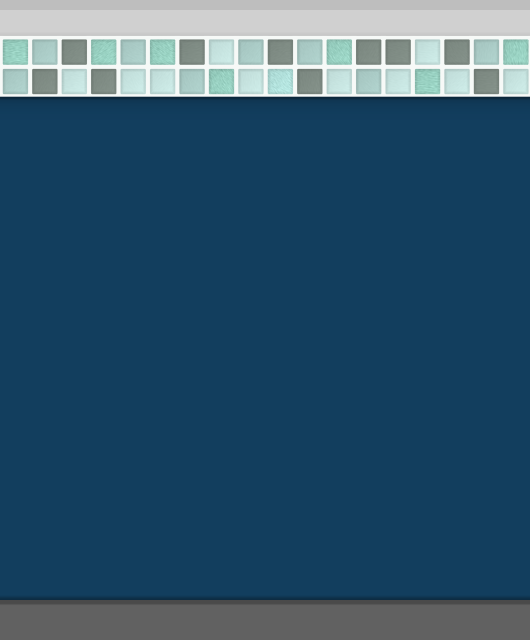
This background is drawn by a WebGL 2 fragment shader. Its source:

```glsl
#version 300 es
precision highp float;

uniform vec2 u_resolution;
out vec4 fragColor;

// Lengths are fractions of the canvas height, measured down from the top
#define LEDGE_Y 0.0156
#define BAND_TOP 0.0560
#define BAND_BOTTOM 0.1510
#define FLOOR_Y 0.9375
#define TILE_PITCH 0.0460
#define TILE_HALF 0.0198
#define TILE_ROUND 0.0020
#define FIRST_TILE vec2(0.0241, 0.0814)
#define GRAIN 0.10
#define WALL vec3(0.070, 0.243, 0.370)
#define GROUT vec3(0.965, 0.975, 0.970)

// Glass kind of every tile, two rows of a repeating pattern
const int COLUMNS = 18;
const int KINDS[36] = int[36](
    2, 1, 3, 2, 1, 2, 3, 0, 1, 3, 1, 2, 3, 3, 0, 3, 1, 2,
    1, 3, 0, 3, 0, 0, 1, 2, 0, 4, 3, 0, 1, 0, 2, 0, 3, 0);

// Pale, misty, green, slate and frosted glass
const vec3 GLASS[5] = vec3[5](
    vec3(0.78, 0.895, 0.88), vec3(0.67, 0.80, 0.78), vec3(0.60, 0.82, 0.76),
    vec3(0.50, 0.55, 0.52), vec3(0.70, 0.885, 0.865));

vec2 hashGradient(vec2 cell) {
    vec2 h = vec2(dot(cell, vec2(127.1, 311.7)), dot(cell, vec2(269.5, 183.3)));
    return fract(sin(h) * 43758.5) * 2.0 - 1.0;
}

float gradientNoise(vec2 p) {
    vec2 i = floor(p), f = fract(p);
    vec2 u = f * f * (3.0 - 2.0 * f);
    vec2 e = vec2(0.0, 1.0);
    float low = mix(dot(hashGradient(i), f),
                    dot(hashGradient(i + e.yx), f - e.yx), u.x);
    float high = mix(dot(hashGradient(i + e.xy), f - e.xy),
                     dot(hashGradient(i + e.yy), f - e.yy), u.x);
    return mix(low, high, u.y);
}

float roundedBox(vec2 p, float halfSize, float radius) {
    vec2 q = abs(p) - halfSize + radius;
    return length(max(q, 0.0)) + min(max(q.x, q.y), 0.0) - radius;
}

// Soft step that is one pixel wide
float edge(float at, float v, float px) {
    return smoothstep(at - 0.5 * px, at + 0.5 * px, v);
}

vec3 mosaic(vec2 p, float px) {
    vec2 grid = (p - FIRST_TILE) / TILE_PITCH;
    vec2 cell = floor(grid + 0.5);
    vec2 local = (grid - cell) * TILE_PITCH;
    int column = int(mod(cell.x, float(COLUMNS)));
    int row = int(clamp(cell.y, 0.0, 1.0));
    int kind = KINDS[row * COLUMNS + column];
    float d = roundedBox(local, TILE_HALF, TILE_ROUND);

    // Grain slants a different way on each tile
    float angle = 6.28 * fract(sin(dot(cell, vec2(12.99, 78.23))) * 437.5);
    vec2 along = vec2(cos(angle), sin(angle));
    vec2 q = vec2(dot(local, along), dot(local, vec2(-along.y, along.x)));
    float grain = gradientNoise(q * vec2(180.0, 500.0) + cell * 37.0);
    float grainAmount = (kind == 2 || kind == 4) ? GRAIN : 0.2 * GRAIN;

    // Darker rim, with light gathering toward the lower right
    vec3 glass = GLASS[kind];
    glass *= 1.0 - 0.09 * smoothstep(-0.006, -0.001, d);
    glass *= 1.0 + 1.2 * (local.x + local.y);
    glass += grain * grainAmount;
    return mix(glass, GROUT, edge(0.0, d, px * 1.3));
}

void main() {
    float px = 1.0 / u_resolution.y;
    vec2 p = vec2(gl_FragCoord.x, u_resolution.y - gl_FragCoord.y) * px;

    // Ceiling ledge and its lighter face
    vec3 color = vec3(mix(0.745, 0.815, edge(LEDGE_Y, p.y, px)));
    color *= 1.0 - 0.04 * smoothstep(0.049, 0.054, p.y);

    // Tiled band
    color = mix(color, mosaic(p, px), edge(BAND_TOP, p.y, px));

    // Wall, shaded under the band and above the floor
    float below = p.y - BAND_BOTTOM;
    float above = FLOOR_Y - p.y;
    vec3 wall = WALL * (1.0 - 0.22 * exp(-max(below, 0.0) / 0.011));
    wall *= 1.0 - 0.22 * (1.0 - smoothstep(0.002, 0.006, below));
    wall *= 1.0 - 0.30 * (1.0 - smoothstep(0.0, 0.009, above));
    color = mix(color, wall, edge(BAND_BOTTOM, p.y, px));

    // Floor strip with a dark lip
    vec3 ground = vec3(mix(0.29, 0.38, smoothstep(0.005, 0.009, -above)));
    color = mix(color, ground, edge(FLOOR_Y, p.y, px));

    fragColor = vec4(color, 1.0);
}
```
